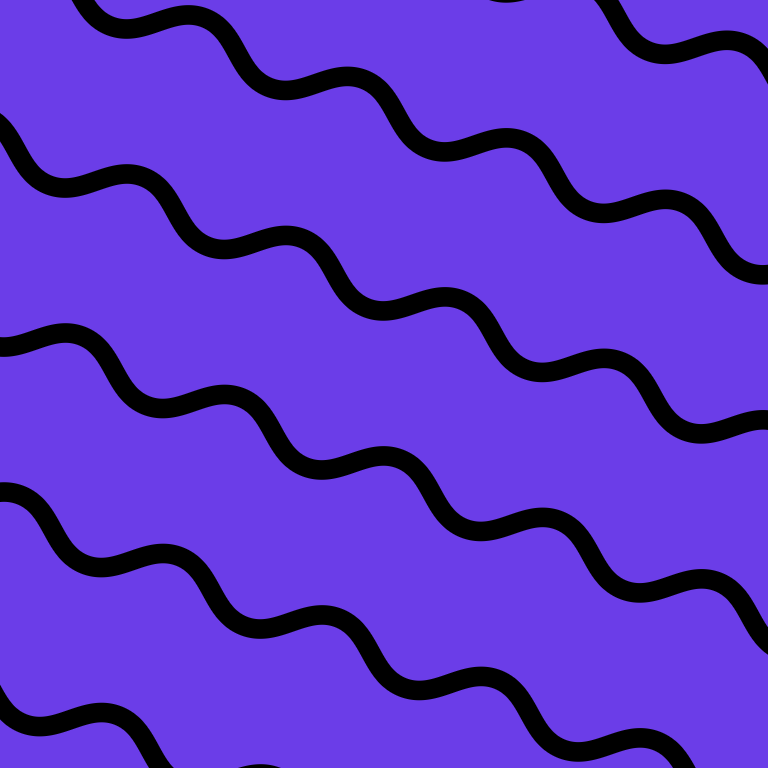
Reproduce this pattern procedurally as a Shadertoy shader.

```glsl
// Draws slanted parallel wavy black stripes on a flat violet ground.

const float TAU = 6.2831853;
const float PERIOD = 0.222;                // wavelength and row spacing, in canvas heights
const float TILT = 0.3688;                 // downward slant in radians
const vec2 ANCHOR = vec2(0.2051, 0.9714);  // a rising midpoint of one wave
const float AMPLITUDE = 0.125;             // in periods
const float HALF_WIDTH = 0.0575;           // in periods
const vec3 VIOLET = vec3(0.42, 0.24, 0.91);
const vec3 BLACK = vec3(0.0);

vec2 rotate(vec2 p, float angle) {
    float c = cos(angle), s = sin(angle);
    return vec2(c * p.x - s * p.y, s * p.x + c * p.y);
}

// Height and slope of a sine with slightly flattened crests, period 1
vec2 waveAndSlope(float x, float amplitude) {
    const float flatten = 0.025;
    float a = TAU * x;
    return amplitude * vec2(sin(a) + flatten * sin(3.0 * a),
                            TAU * (cos(a) + 3.0 * flatten * cos(3.0 * a)));
}

// Distance to the wave, refining the nearest point by Gauss-Newton steps
float waveDistance(vec2 p, float amplitude) {
    float t = p.x;
    for (int i = 0; i < 5; i++) {
        vec2 w = waveAndSlope(t, amplitude);
        t -= (t - p.x + (w.x - p.y) * w.y) / (1.0 + w.y * w.y);
    }
    return length(p - vec2(t, waveAndSlope(t, amplitude).x));
}

// Antialiased coverage of a stroke
float stroke(float dist, float halfWidth, float pixel) {
    return clamp(0.5 + (halfWidth - dist) / pixel, 0.0, 1.0);
}

void mainImage(out vec4 fragColor, in vec2 fragCoord) {
    // Slanted coordinates measured in periods
    vec2 uv = fragCoord / iResolution.y;
    vec2 p = rotate(uv - ANCHOR, TILT) / PERIOD;
    float pixel = 1.0 / (iResolution.y * PERIOD);

    // Repeat the rows, centred on each wave
    p.y = fract(p.y + 0.5) - 0.5;

    float ink = stroke(waveDistance(p, AMPLITUDE), HALF_WIDTH, pixel);
    fragColor = vec4(mix(VIOLET, BLACK, ink), 1.0);
}
```
